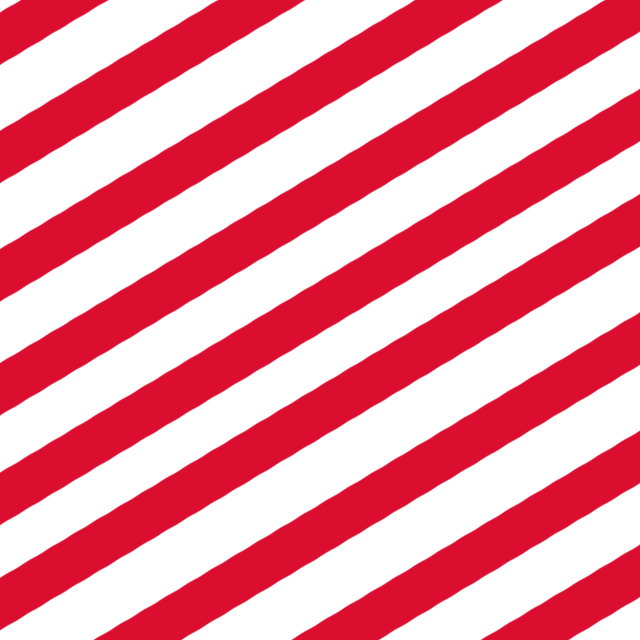
Reproduce this pattern procedurally as a WebGL 1 fragment shader.

```glsl
precision highp float;
// Red diagonal stripes on white, in groups of five whose gaps narrow in turn.

uniform vec2 u_resolution;

const vec3 PAPER_COLOR = vec3(1.0);
const vec3 STRIPE_COLOR = vec3(0.863, 0.055, 0.188);

// Lengths are vertical, as fractions of the canvas height.
const float SLOPE = 0.6;             // rise per unit across
const float FIRST_CENTER = 0.0605;   // below the top left corner
const float HALF_WIDTH = 0.041;
const int GROUP_SIZE = 5;
const float GROUP_PERIOD = 0.8835;   // sum of the five gaps
const float WIDE_GAP = 0.1849;
const float GAP_SHRINK = 0.00684;    // lost per gap after the second
const float SOFTNESS = 0.0018;
const float RIPPLE_HEIGHT = 0.0004;  // faint unevenness of the edges
const float RIPPLE_COUNT = 28.0;

const float TAU = 6.2831853;

// Signed distance to the nearest stripe, negative inside.
float stripeDistance(float depth) {
  float margin = 0.5 * WIDE_GAP;
  float local = mod(depth - FIRST_CENTER + margin, GROUP_PERIOD) - margin;
  float center = 0.0;
  float nearest = 1.0;
  for (int i = 0; i < GROUP_SIZE; i++) {
    nearest = min(nearest, abs(local - center) - HALF_WIDTH);
    center += WIDE_GAP - GAP_SHRINK * max(float(i) - 1.0, 0.0);
  }
  return nearest;
}

void main() {
  vec2 uv = gl_FragCoord.xy / u_resolution;

  // Depth below the top edge, sheared so that stripes lie level.
  float depth = 1.0 - uv.y + SLOPE * uv.x;
  depth += RIPPLE_HEIGHT * sin(TAU * RIPPLE_COUNT * uv.x);

  float soft = max(SOFTNESS, 0.75 / u_resolution.y);
  float ink = 1.0 - smoothstep(-soft, soft, stripeDistance(depth));
  gl_FragColor = vec4(mix(PAPER_COLOR, STRIPE_COLOR, ink), 1.0);
}
```
